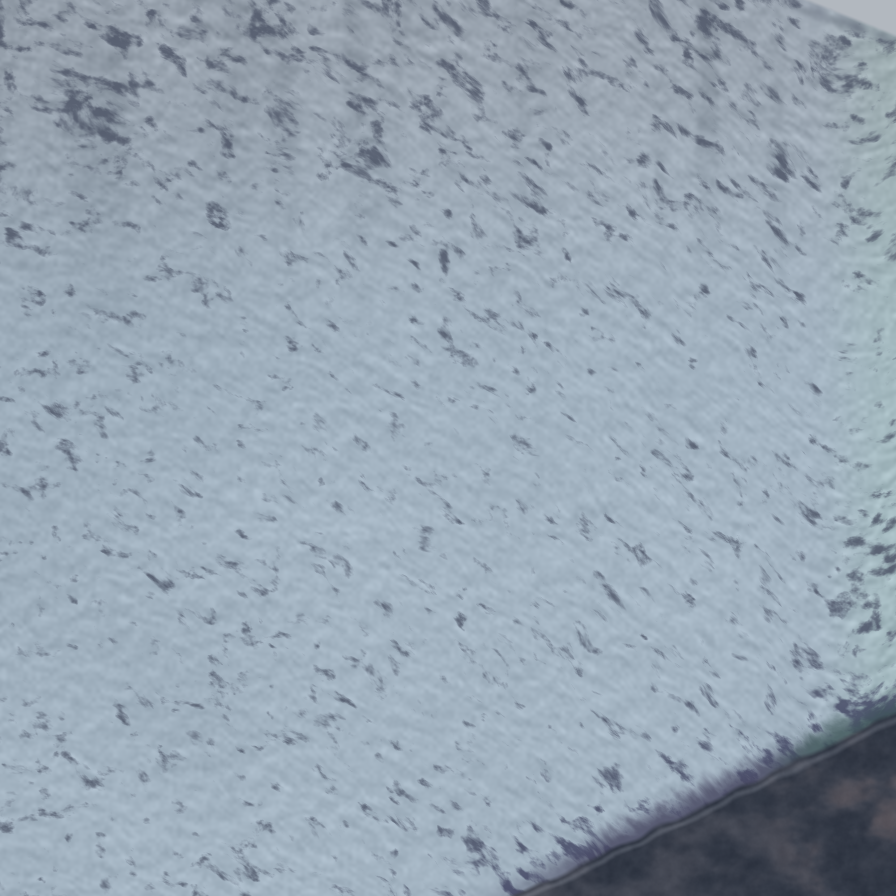
Write a WebGL 2 fragment shader that draws this texture.

```glsl
#version 300 es
precision highp float;
// Weathered, pale blue rough-cast wall above a strip of dark ground.
// Sheared noise is embossed into plaster; thresholded noise adds dark
// flecks, gathered by streaks at the top and by damp along the foot.

uniform vec2 u_resolution;
out vec4 fragColor;

float hash(vec2 p) {
  vec3 q = fract(p.xyx * 0.1031);
  q += dot(q, q.yzx + 33.33);
  return fract((q.x + q.y) * q.z);
}

float noise(vec2 p) {
  vec2 i = floor(p), f = fract(p);
  f = f * f * (3.0 - 2.0 * f);
  return mix(mix(hash(i), hash(i + vec2(1, 0)), f.x),
             mix(hash(i + vec2(0, 1)), hash(i + vec2(1, 1)), f.x), f.y);
}

float fbm(vec2 p) {
  float sum = 0.0, amp = 0.53;
  for (int i = 0; i < 4; i++) {
    sum += amp * noise(p);
    p = mat2(1.6, 1.2, -1.2, 1.6) * p + 17.3;
    amp *= 0.5;
  }
  return sum;
}

// Plaster relief: two sizes of soft lumps
float relief(vec2 p) {
  return 0.62 * noise(p * vec2(62, 88)) + 0.38 * noise(p * vec2(115, 160) + 41.0);
}

// Bends the grain: gently falling at left, steeper midway, rising at far right
vec2 grainSpace(vec2 uv) {
  float bend = max(uv.x - 0.88, 0.0);
  float path = -0.2 * uv.x - 0.3 * uv.x * uv.x + 5.0 * bend * bend;
  vec2 p = vec2(uv.x, uv.y - path) + 3.0;
  return p + 0.012 * vec2(noise(uv * 26.0), noise(uv * 26.0 + 71.0));
}

vec3 wall(vec2 uv, float height) {
  vec2 p = grainSpace(uv);
  float top = smoothstep(0.55, 1.0, uv.y);
  float right = smoothstep(0.84, 1.0, uv.x) * smoothstep(0.65, 0.3, uv.y);
  float foot = exp(-max(height, 0.0) * 15.0) * smoothstep(0.12, 0.6, uv.x);
  float streak = smoothstep(0.5, 0.9, noise(vec2(uv.x * 38.0 + 5.0, uv.y * 2.5)));

  // Broad tone, greyer towards the top
  vec3 color = mix(vec3(0.635, 0.70, 0.755), vec3(0.61, 0.65, 0.695), top);
  color += 0.035 * (fbm(uv * 5.0) - 0.5);
  color -= 0.025 * smoothstep(0.4, 0.0, uv.x) * smoothstep(0.1, 0.4, uv.y);
  color -= 0.05 * streak * top;
  color += vec3(0.0, 0.02, -0.01) * smoothstep(0.9, 1.0, uv.x);

  // Lit relief and fine surface grain
  float lit = relief(p) - relief(p + vec2(-0.003, 0.006));
  color += lit * (0.085 + 0.03 * top + 0.08 * right);
  color += 0.035 * (noise(uv * 210.0) - 0.5);

  // Dark pits, denser where the wall is stained
  float stain = top * (0.07 + 0.12 * streak) + 0.17 * foot + 0.13 * right;
  stain += 0.10 * (fbm(uv * 8.0 + 9.0) - 0.5);
  float pits = fbm(p * vec2(58, 84) + 23.0);
  float fleck = smoothstep(0.62, 0.92, pits + stain);
  vec3 pitColor = mix(vec3(0.31, 0.34, 0.41), vec3(0.25, 0.26, 0.39), foot);
  color = mix(color, pitColor, 0.85 * fleck);

  // Damp line at the foot, violet turning to green at far right
  float damp = smoothstep(0.035, 0.0, height + 0.03 * (pits - 0.5));
  damp *= smoothstep(0.5, 0.7, uv.x);
  vec3 dampColor = mix(vec3(0.27, 0.27, 0.37), vec3(0.24, 0.33, 0.34),
                       smoothstep(0.84, 0.92, uv.x));
  return mix(color, dampColor, 0.8 * damp);
}

vec3 ground(vec2 uv, float height) {
  float patches = fbm(uv * vec2(16, 26) + 5.0);
  vec3 color = mix(vec3(0.19, 0.215, 0.265), vec3(0.27, 0.285, 0.33),
                   smoothstep(0.35, 0.7, patches));
  float worn = smoothstep(0.8, 1.0, uv.x) * smoothstep(0.5, 0.75, patches);
  color = mix(color, vec3(0.37, 0.34, 0.36), 0.7 * worn);
  color += 0.06 * (fbm(uv * 110.0) - 0.5);
  // Thin pale kerb just below the wall
  return color + 0.10 * smoothstep(0.006, 0.0, abs(height + 0.008));
}

void main() {
  vec2 uv = gl_FragCoord.xy / u_resolution;
  float height = uv.y - 0.48 * (uv.x - 0.575) + 0.006 * (noise(uv * 45.0) - 0.5);
  vec3 color = mix(ground(uv, height), wall(uv, height),
                   smoothstep(-0.004, 0.004, height));

  // Pale corner above the sloping top of the wall
  float above = uv.y - 1.0 + 0.4 * (uv.x - 0.9);
  float rim = smoothstep(0.014, 0.0, abs(above + 0.008)) * smoothstep(0.84, 0.9, uv.x);
  color = mix(color, vec3(0.36, 0.39, 0.46), 0.6 * rim * noise(uv * 70.0));
  color = mix(color, vec3(0.70, 0.72, 0.75), smoothstep(-0.003, 0.003, above));
  fragColor = vec4(color, 1.0);
}
```
